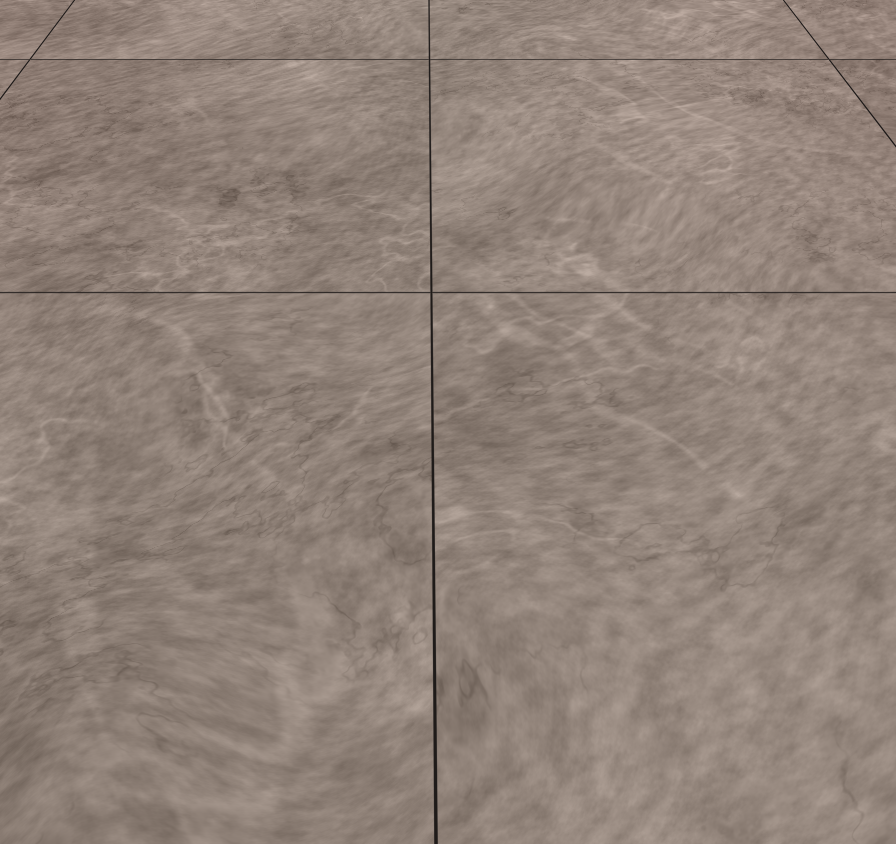
This texture is drawn by a Shadertoy shader. Its source:

```glsl
// Floor of large square stone tiles seen in perspective, with thin dark joints.
// Each pixel is projected onto the floor plane; fractal noise, shifted by a
// hash per tile, gives the clouds, broken pale veins, dark flecks and grain.

const float HORIZON = 1.5525;      // height of the vanishing line
const float TILE_WIDTH = 0.76;     // tile width per unit below the horizon
const float TILE_DEPTH = 0.493;    // spacing of rows in inverse distance
const float ROW_SHIFT = 3.256;
const float JOINT_HALF = 0.0018;   // half joint width, in tiles

const vec3 STONE_DARK = vec3(0.40, 0.35, 0.315);
const vec3 STONE_LIGHT = vec3(0.73, 0.67, 0.63);
const vec3 JOINT_COLOR = vec3(0.12, 0.105, 0.10);

float hash(vec2 p) {
    return fract(sin(dot(p, vec2(127.1, 311.7))) * 43758.5);
}

float noise(vec2 p) {
    vec2 i = floor(p), f = fract(p);
    f = f * f * (3.0 - 2.0 * f);
    return mix(mix(hash(i), hash(i + vec2(1, 0)), f.x),
               mix(hash(i + vec2(0, 1)), hash(i + vec2(1, 1)), f.x), f.y);
}

mat2 rotation(float a) {
    return mat2(cos(a), sin(a), -sin(a), cos(a));
}

// Fractal noise around zero; octaves finer than the pixel footprint fade out.
float fbm(vec2 p, float footprint) {
    float sum = 0.0, amp = 0.5;
    mat2 turn = rotation(0.5) * 2.03;
    for (int i = 0; i < 5; i++) {
        float fade = 1.0 - smoothstep(0.6, 2.0, footprint);
        sum += amp * fade * (noise(p) - 0.5);
        p = turn * p + 17.3;
        footprint *= 2.03;
        amp *= 0.58;
    }
    return sum;
}

// Soft line along the zero crossings of the noise.
float vein(vec2 p, float width, float footprint) {
    return 1.0 - smoothstep(0.0, width, abs(fbm(p, footprint)));
}

// Brightness of the stone, from 0 to 1.
float stoneTone(vec2 q, float footprint) {
    // Gentle bend, then a slanted frame in which features are drawn out
    vec2 bend = vec2(noise(q * 3.0), noise(q * 3.0 + 37.0)) - 0.5;
    vec2 s = rotation(-0.6) * (q + 0.16 * bend) * vec2(2.6, 4.2);
    vec2 cross = rotation(0.9) * (q - 0.2 * bend) * vec2(1.4, 3.4);
    float f = footprint * 3.3;

    float cloud = fbm(s * 0.9, f * 0.9);
    float rough = fbm(s * 5.0 + 31.0, f * 5.0);
    float grain = fbm(s * vec2(13.0, 17.0), f * 15.0);

    // Pale veins, broken up by the rough noise
    float patches = smoothstep(-0.08, 0.12, fbm(s * 0.8 + 5.0, f) + 0.4 * rough);
    float broad = vein(cross + 11.0, 0.06, f) * patches;
    float thin = vein(s * 0.8 + 23.0, 0.022, f) * patches;

    // Dark flecks and short cracks, gathered in clumps
    float clumps = smoothstep(-0.02, 0.16, fbm(q * 4.5 + 61.0, footprint * 4.5));
    float cracks = vein(s * 3.0 + 41.0, 0.03, f * 3.0) * clumps;
    float flecks = smoothstep(0.04, 0.22, rough + 0.3 * grain) * (0.35 + clumps);

    return 0.53 + 0.48 * cloud + 0.18 * rough + 0.62 * grain
         + 0.19 * broad + 0.19 * thin - 0.17 * cracks - 0.19 * flecks;
}

// Coverage of the joint nearest to a tile coordinate.
float joint(float t, float pixel) {
    float toLine = abs(fract(t + 0.5) - 0.5);
    float soft = 0.75 * pixel;
    return 1.0 - smoothstep(JOINT_HALF - soft, JOINT_HALF + soft, toLine);
}

void mainImage(out vec4 fragColor, in vec2 fragCoord) {
    vec2 p = fragCoord / iResolution.y;

    // Project onto the floor, in units of tiles
    float drop = HORIZON - p.y;
    float axis = 0.5083 + 0.0083 * (1.0 - p.y);
    vec2 floorPos = vec2((p.x - axis) / (TILE_WIDTH * drop),
                         1.0 / (TILE_DEPTH * drop) - ROW_SHIFT);
    vec2 pixel = vec2(1.0 / (TILE_WIDTH * drop),
                      1.0 / (TILE_DEPTH * drop * drop)) / iResolution.y;

    // Stone, cut from a different place for each tile
    vec2 tile = floor(floorPos);
    vec2 cut = 40.0 * vec2(hash(tile + 3.1), hash(tile + 8.7));
    float tone = stoneTone(fract(floorPos) + cut, sqrt(pixel.x * pixel.y));
    tone += 0.06 * (hash(tile + 5.3) - 0.5);
    vec3 color = mix(STONE_DARK, STONE_LIGHT, clamp(tone, 0.0, 1.0));

    // Faint warm tint toward the far corners
    float side = abs(p.x - axis) * 1.9;
    color += vec3(0.012, -0.004, -0.002) * side * smoothstep(0.4, 1.0, p.y);

    // Joints
    float seam = max(joint(floorPos.x, pixel.x), 0.85 * joint(floorPos.y, pixel.y));
    color = mix(color, JOINT_COLOR, seam);

    fragColor = vec4(color, 1.0);
}
```
